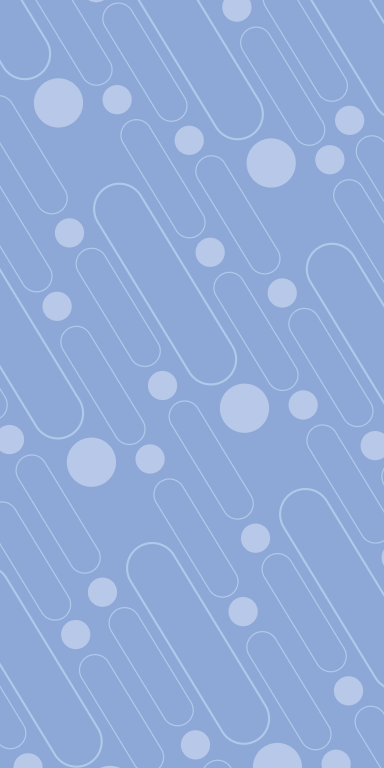
Write a Shadertoy shader that draws this pattern.

```glsl
// Slanted columns of outlined capsules and filled dots on a flat blue ground.
// Space is rotated onto the capsule axis; each column repeats along it with its
// own phase, and carries a half-period chain of small shapes on either side.

const float CANVAS_HEIGHT = 768.0;              // design units per canvas height
const float PERIOD = 357.5;                     // repeat along the slanted axis
const vec2 AXIS = vec2(0.5203, 0.8540);         // capsule direction, y down

const vec3 GROUND = vec3(0.552, 0.660, 0.842);
const vec3 LINE = vec3(0.690, 0.790, 0.920);
const vec3 DOT = vec3(0.720, 0.785, 0.908);

// Across-axis position and along-axis phase of each column
const vec2 COLUMNS[5] = vec2[5](
    vec2(-320.5, -130.0), vec2(-165.6, -62.5), vec2(-6.8, -29.0),
    vec2(143.6, 133.0), vec2(291.0, 199.4));

// Repeats the along-axis coordinate, centred on zero
vec2 repeatAlong(vec2 p, float period) {
    return vec2(p.x, p.y - period * round(p.y / period));
}

float capsule(vec2 p, float halfLength, float radius) {
    p.y -= clamp(p.y, -halfLength, halfLength);
    return length(p) - radius;
}

float outline(float d, float width) {
    return abs(d) - 0.5 * width;
}

float coverage(float d, float pixel) {
    return clamp(0.5 - d / pixel, 0.0, 1.0);
}

// Small capsules alternating with dots; returns (line, dot) distances
vec2 smallChain(vec2 p, vec2 capsuleAt, vec2 dotAt) {
    float pill = capsule(repeatAlong(p - capsuleAt, 0.5 * PERIOD), 51.0, 15.5);
    float dotDist = length(repeatAlong(p - dotAt, 0.5 * PERIOD)) - 14.6;
    return vec2(outline(pill, 1.2), dotDist);
}

// Large capsules alternating with large dots; returns (line, dot) distances
vec2 largeChain(vec2 p) {
    float pill = capsule(repeatAlong(p, PERIOD), 88.0, 25.2);
    float dotDist = length(repeatAlong(p - vec2(3.2, 147.3), PERIOD)) - 24.6;
    return vec2(outline(pill, 2.1), dotDist);
}

// One large chain flanked by two small ones
vec2 columnShapes(vec2 p) {
    vec2 d = largeChain(p);
    d = min(d, smallChain(p, vec2(-52.2, -4.5), vec2(-55.0, 85.3)));
    return min(d, smallChain(p, vec2(53.0, 87.7), vec2(55.0, -3.7)));
}

void mainImage(out vec4 fragColor, in vec2 fragCoord) {
    float pixel = CANVAS_HEIGHT / iResolution.y;
    vec2 p = vec2(fragCoord.x, iResolution.y - fragCoord.y) * pixel;

    // Rotate: x runs across the columns, y along them
    vec2 q = vec2(dot(p, vec2(AXIS.y, -AXIS.x)), dot(p, AXIS));

    vec2 d = vec2(1e4);
    for (int i = 0; i < 5; i++) {
        d = min(d, columnShapes(q - COLUMNS[i]));
    }

    vec3 color = mix(GROUND, LINE, coverage(d.x, pixel));
    color = mix(color, DOT, coverage(d.y, pixel));
    fragColor = vec4(color, 1.0);
}
```
